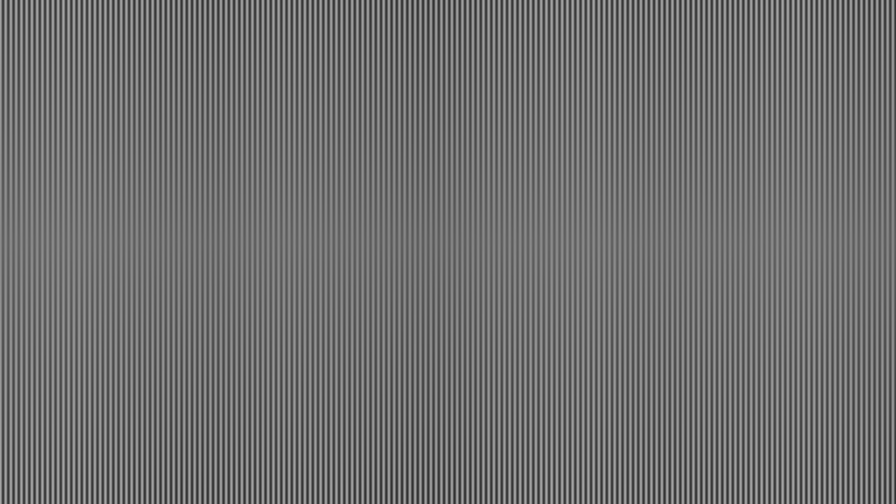
Give the GLSL for this pattern, as a WebGL 2 fragment shader.

```glsl
#version 300 es
precision highp float;
// Fine vertical grey stripes whose contrast fades toward a lighter middle band.

uniform vec2 u_resolution;
out vec4 fragColor;

const float PI = 3.14159265;
const float STRIPES = 170.6667;     // repeats across the canvas
const float PHASE = 0.1667;         // stripe offset, in repeats
const float EDGE_GREY = 0.42;       // mean tone at top and bottom
const float CENTRE_GREY = 0.45;     // mean tone in the soft band
const float EDGE_CONTRAST = 0.24;   // stripe amplitude at top and bottom
const float CENTRE_CONTRAST = 0.09; // stripe amplitude in the soft band
const float BAND_HEIGHT = 0.52;     // height of the soft band
const float DRIFT = 0.006;          // slow change of tone across

// Mean of a sine wave over one pixel, which keeps fine stripes smooth.
float filteredWave(float cycles, float footprint) {
  float halfSpan = max(PI * footprint, 1e-4);
  return sin(2.0 * PI * cycles) * sin(halfSpan) / halfSpan;
}

void main() {
  vec2 uv = gl_FragCoord.xy / u_resolution;

  // Contrast grows and tone darkens away from the soft band.
  float bandDistance = min(abs(uv.y - BAND_HEIGHT) * 2.0, 1.0);
  float contrast = mix(CENTRE_CONTRAST, EDGE_CONTRAST, bandDistance);
  float tone = mix(CENTRE_GREY, EDGE_GREY, bandDistance);

  // Layered slow sines vary the tone between repeats.
  tone += DRIFT * (sin(uv.x * 9.0 + 1.0) + sin(uv.x * 23.0));

  // Stripe profile.
  float stripe = filteredWave(uv.x * STRIPES + PHASE, STRIPES / u_resolution.x);
  fragColor = vec4(vec3(tone + contrast * stripe), 1.0);
}
```
